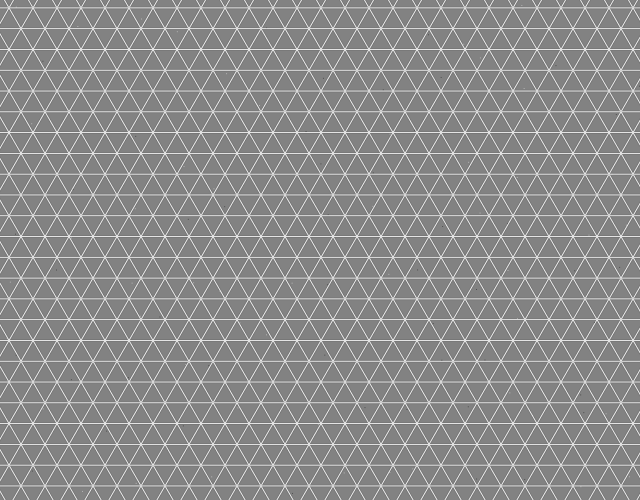
A Shadertoy shader for this pattern:

```glsl
// All lengths are fractions of the canvas height
const float ROW_HEIGHT   = 0.04157;               // distance between parallel lines
const vec2  GRID_ORIGIN  = vec2(0.0180, 0.98422); // one vertex of the grid
const float LINE_WIDTH   = 0.00160;
const float SHADE_WIDTH  = 0.00530;               // faint dark band around each line
const float SHADE_DEPTH  = 0.045;
const vec3  FILL_COLOR   = vec3(0.508);
const vec3  LINE_COLOR   = vec3(1.0);
const float SPECK_CELL   = 0.10;
const float SPECK_WIDTH  = 0.0019;
const float SPECK_AMOUNT = 0.85;                  // share of cells holding a speck
const float SPECK_DEPTH  = 0.22;

vec3 hash3(vec2 cell) {
    vec3 q = fract(cell.xyx * vec3(0.1031, 0.1030, 0.0973));
    q += dot(q, q.yxz + 33.33);
    return fract((q.xxy + q.yzz) * q.zyx);
}

// Share of a pixel covered by a band centred at distance 0
float bandCoverage(float dist, float width, float pixel) {
    float upper = min(dist + 0.5 * pixel, 0.5 * width);
    float lower = max(dist - 0.5 * pixel, -0.5 * width);
    return clamp((upper - lower) / pixel, 0.0, 1.0);
}

// Distance to the nearest of evenly spaced parallel lines
float stripeDistance(float coord) {
    return abs(fract(coord / ROW_HEIGHT + 0.5) - 0.5) * ROW_HEIGHT;
}

// Distance to a grid of equilateral triangles: three line families 60 degrees apart
float triangleGridDistance(vec2 p) {
    const vec2 slant = vec2(0.8660254, 0.5);
    float rising  = stripeDistance(dot(p, vec2(-slant.x, slant.y)));
    float falling = stripeDistance(dot(p, slant));
    return min(stripeDistance(p.y), min(rising, falling));
}

// Sparse cellular dust, signed: light or dark
float specks(vec2 p, float pixel) {
    vec2 cell = floor(p / SPECK_CELL);
    vec3 rnd = hash3(cell + 7.0);
    vec2 center = (cell + 0.1 + 0.8 * rnd.xy) * SPECK_CELL;
    float present = step(rnd.z, SPECK_AMOUNT);
    float tone = rnd.z < 0.5 * SPECK_AMOUNT ? 1.0 : -1.0;
    vec2 offset = abs(p - center);
    return present * tone * bandCoverage(offset.x, SPECK_WIDTH, pixel)
                          * bandCoverage(offset.y, SPECK_WIDTH, pixel);
}

void mainImage(out vec4 fragColor, in vec2 fragCoord) {
    float pixel = 1.0 / iResolution.y;
    vec2 p = fragCoord * pixel;
    float dist = triangleGridDistance(p - GRID_ORIGIN);

    // Ground with dust and the shade beside the lines
    vec3 color = FILL_COLOR + SPECK_DEPTH * specks(p, pixel);
    color -= SHADE_DEPTH * bandCoverage(dist, SHADE_WIDTH, pixel);

    // Lines
    color = mix(color, LINE_COLOR, bandCoverage(dist, LINE_WIDTH, pixel));
    fragColor = vec4(color, 1.0);
}
```
